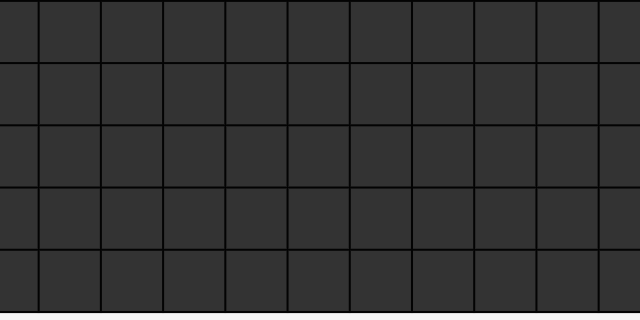
This pattern is drawn by a WebGL 2 fragment shader. Its source:

```glsl
#version 300 es
precision highp float;

uniform vec2 u_resolution;
out vec4 outColor;

void main() {
    // Canvas units: height is 1, y measured down from the top edge
    float pixel = 1.0 / u_resolution.y;
    vec2 p = vec2(gl_FragCoord.x, u_resolution.y - gl_FragCoord.y) * pixel;

    // Distance to the nearest vertical and horizontal grid line
    float pitch = 7.0 / 36.0;
    vec2 cell = (p - vec2(0.1208, 0.0027)) / pitch;
    vec2 lineDist = abs(fract(cell + 0.5) - 0.5) * pitch;

    // Dark seams between the square tiles
    vec2 seam = clamp((0.0032 - lineDist) / pixel + 0.5, 0.0, 1.0);
    vec3 tileGray = vec3(0.2);
    vec3 seamBlack = vec3(0.012);
    vec3 color = mix(tileGray, seamBlack, max(seam.x, seam.y));

    // Pale strip below the last seam
    float strip = clamp((p.y - 0.9785) / pixel + 0.5, 0.0, 1.0);
    color = mix(color, vec3(0.96), strip);

    outColor = vec4(color, 1.0);
}
```
